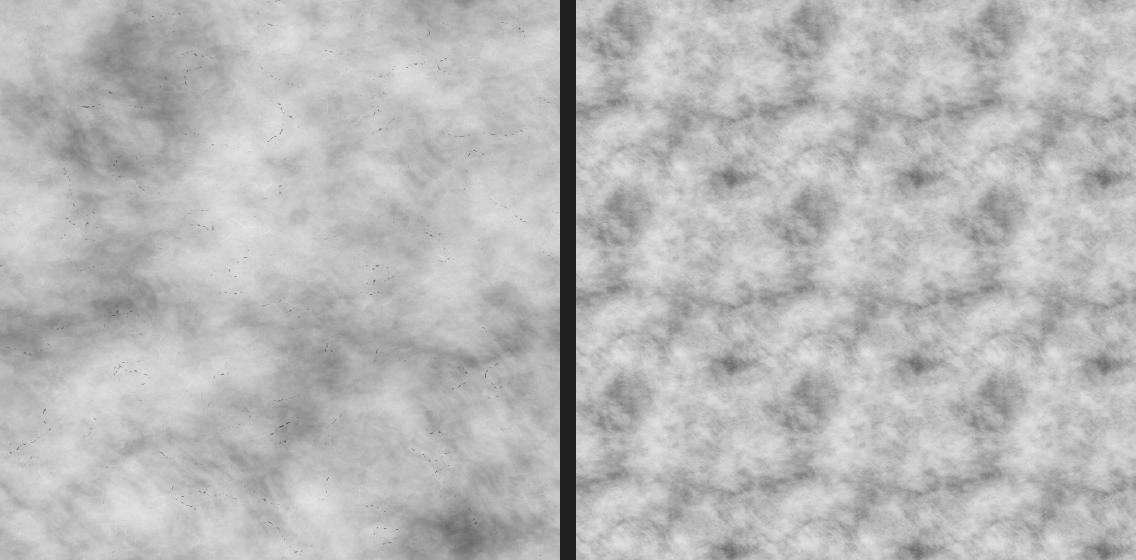
Left: one tile. Right: repeated 3 by 3.
A Shadertoy shader for this texture:

```glsl
// Tileable grey cloudy marble: warped, slightly stretched gradient noise
// forms soft clouds, sheared noise adds slanting streaks, and the zero lines
// of finer noise become faint pale veins and broken dark hairline cracks.

uint scramble(uint h) {
    h ^= h >> 16; h *= 0x7feb352dU;
    h ^= h >> 15; h *= 0x846ca68bU;
    return h ^ (h >> 16);
}

// Unit gradient of a lattice cell that wraps after 'period' cells
vec2 cellGradient(vec2 cell, vec2 period, float seed) {
    uvec2 c = uvec2(mod(cell, period) + 0.5);
    uint h = scramble(c.x + scramble(c.y + scramble(uint(seed) + 71U)));
    float angle = float(h >> 8) / 16777216.0 * 6.28319;
    return vec2(cos(angle), sin(angle));
}

// Wrapping gradient noise, roughly -0.7 to 0.7
float noise(vec2 uv, vec2 period, float seed) {
    vec2 p = uv * period, i = floor(p), f = p - i;
    vec2 u = f * f * f * (f * (f * 6.0 - 15.0) + 10.0);
    vec2 e = vec2(1.0, 0.0);
    float a = dot(cellGradient(i, period, seed), f);
    float b = dot(cellGradient(i + e.xy, period, seed), f - e.xy);
    float c = dot(cellGradient(i + e.yx, period, seed), f - e.yx);
    float d = dot(cellGradient(i + 1.0, period, seed), f - 1.0);
    return mix(mix(a, b, u.x), mix(c, d, u.x), u.y);
}

float fbm(vec2 uv, vec2 period, int octaves, float gain, float seed) {
    float sum = 0.0, amplitude = 1.0;
    for (int k = 0; k < octaves; k++) {
        sum += amplitude * noise(uv, period, seed + float(k));
        period *= 2.0;
        amplitude *= gain;
    }
    return sum;
}

vec2 warp(vec2 uv, vec2 period, float seed) {
    return vec2(fbm(uv, period, 3, 0.5, seed), fbm(uv, period, 3, 0.5, seed + 10.0));
}

// Line of even width along the zero level of a noise; width in canvas units
float hairline(vec2 uv, vec2 period, float width, float seed) {
    float e = 0.001, n = noise(uv, period, seed);
    vec2 slope = vec2(noise(uv + vec2(e, 0.0), period, seed),
                      noise(uv + vec2(0.0, e), period, seed)) - n;
    float steepness = max(length(slope) / e, 0.5 * period.x);
    return 1.0 - smoothstep(0.2 * width, width, abs(n) / steepness);
}

void mainImage(out vec4 fragColor, in vec2 fragCoord) {
    vec2 uv = fragCoord / iResolution.xy;
    float lineWidth = max(1.0 / iResolution.y, 0.0016);

    // Clouds, from broad banks down to medium billows
    vec2 cloudUv = uv + 0.04 * warp(uv, vec2(4.0, 5.0), 100.0);
    float cloud = fbm(cloudUv, vec2(3.0, 4.0), 6, 0.58, 1.0);

    // Streaks slanting down to the right, gathered in patches
    vec2 slanted = vec2(cloudUv.x, cloudUv.x + cloudUv.y);
    float patches = smoothstep(-0.1, 0.35, noise(uv, vec2(3.0, 4.0), 40.0));
    float streaks = patches * fbm(slanted, vec2(8.0, 15.0), 4, 0.6, 50.0);

    // Rounded mottling and small darker blotches
    vec2 mottleUv = uv + 0.012 * warp(uv, vec2(17.0, 23.0), 120.0);
    float mottle = fbm(mottleUv, vec2(11.0, 16.0), 5, 0.65, 30.0);
    float blotches = smoothstep(0.1, 0.4, fbm(mottleUv, vec2(19.0, 27.0), 3, 0.55, 60.0));

    float tone = cloud + 0.4 * streaks + 0.26 * mottle;
    float grey = 0.744 + 0.245 * tone - 0.09 * tone * tone;
    grey -= 0.032 * blotches * (1.0 - 0.5 * smoothstep(0.0, 0.4, cloud));

    // Faint, short pale veins
    vec2 veinUv = uv + 0.008 * warp(uv, vec2(38.0), 200.0);
    float veinArea = smoothstep(0.0, 0.35, noise(uv, vec2(16.0, 21.0), 70.0));
    grey += 0.026 * veinArea * hairline(veinUv, vec2(29.0, 37.0), 1.2 * lineWidth, 71.0);

    // Dark cracks, cut into short dashes
    vec2 crackUv = uv + 0.010 * warp(uv, vec2(36.0), 220.0);
    float crackArea = smoothstep(0.04, 0.35, noise(uv, vec2(11.0, 14.0), 80.0));
    float dashes = smoothstep(-0.05, 0.4, noise(uv, vec2(170.0), 81.0));
    float cracks = hairline(crackUv, vec2(12.0, 21.0), lineWidth, 82.0);
    grey -= 0.27 * cracks * crackArea * dashes;

    // Sparse dark specks and fine grain
    float speckArea = smoothstep(0.0, 0.3, noise(uv, vec2(12.0, 16.0), 90.0));
    grey -= 0.08 * speckArea * smoothstep(0.35, 0.6, noise(uv, vec2(190.0), 91.0));
    grey += 0.022 * noise(uv, vec2(210.0), 92.0);

    fragColor = vec4(vec3(clamp(grey, 0.35, 0.95)), 1.0);
}
```
